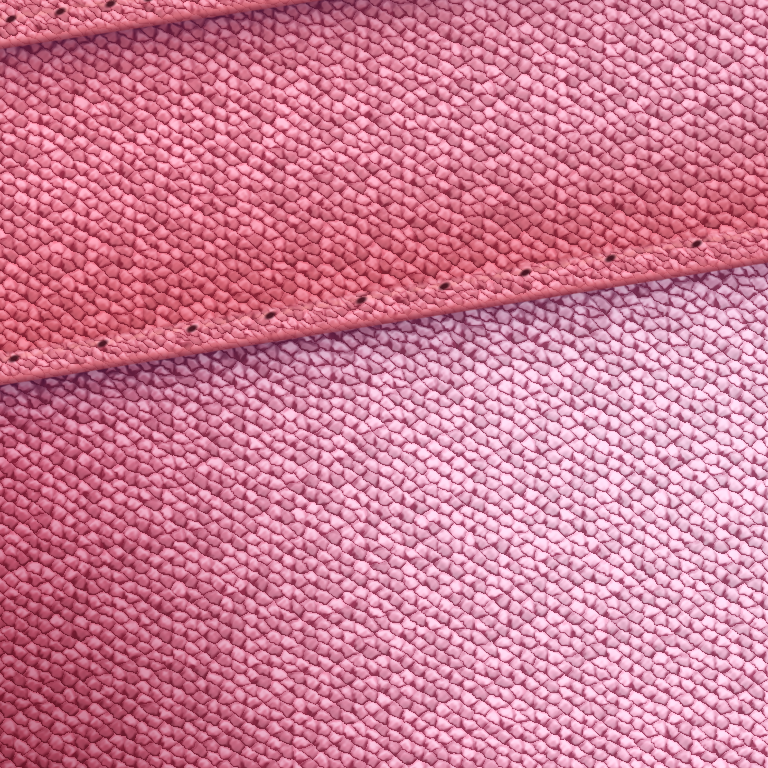
A WebGL 2 fragment shader for this texture:

```glsl
#version 300 es
precision highp float;
// Pink grained leather: a stitched flap casting a shadow over a glossy lower panel.
uniform vec2 u_resolution;
out vec4 fragColor;

const vec3 GLOSS = vec3(1.0, 0.89, 0.97);
const vec3 CORAL = vec3(0.90, 0.46, 0.51);
const vec3 PLUM = vec3(0.31, 0.08, 0.22);

vec2 hash2(vec2 p) {
  vec3 q = fract(p.xyx * vec3(0.1031, 0.1030, 0.0973));
  q += dot(q, q.yzx + 33.33);
  return fract((q.xx + q.yz) * q.zy);
}

// Layered sines, roughly -1..1
float ripple(vec2 p) {
  return 0.5 * sin(p.x + 1.7 * sin(p.y * 0.8))
       + 0.3 * sin(p.y * 1.9 + 1.3 * sin(p.x * 1.3))
       + 0.2 * sin(p.x * 2.7 - p.y * 2.3);
}

// Woven brick cells in slanted rows: x = body (0 in gaps), y = slope light, z = cell value
vec3 grain(vec2 p, vec2 size, float jitter) {
  vec2 fine = vec2(ripple(p * 310.0), ripple(p.yx * 270.0 + 2.0));
  p += 0.0022 * vec2(ripple(p * 23.0), ripple(p.yx * 19.0 + 4.0)) + 0.0013 * fine;
  vec2 q = vec2(dot(p, vec2(0.85, -0.53)), dot(p, vec2(0.53, 0.85))) / size;
  float row = floor(q.y), first = 9.0, second = 9.0;
  vec2 nearest = vec2(0.0);
  float value = 0.0;
  for (int j = -1; j <= 1; j++) {
    float r = row + float(j);
    float shift = 0.5 * mod(r, 2.0);
    float column = floor(q.x - shift);
    for (int i = -1; i <= 1; i++) {
      vec2 id = vec2(column + float(i), r);
      vec2 h = hash2(id + 71.0);
      vec2 d = q - id - vec2(shift, 0.0) - 0.5 - (h - 0.5) * jitter;
      float dist = length(d * vec2(0.8, 1.15));
      if (dist < first) {
        second = first;
        first = dist;
        nearest = d;
        value = h.x;
      } else second = min(second, dist);
    }
  }
  float body = smoothstep(0.0, 0.42, second - first + 0.10 * fine.x);
  float light = dot(nearest, vec2(-0.35, 0.95)) + 0.16 * fine.y;
  return vec3(body, light, value);
}

// Turns a panel tone and its grain into dark undersides and glossy caps
vec3 leather(vec3 tone, vec3 g, float depth, float gloss) {
  vec3 gap = tone * vec3(0.67, 0.36, 0.48);
  float under = smoothstep(0.25, -0.45, g.y);
  float hollow = (1.0 - g.x) * (0.35 + 0.75 * under) + 0.12 * under;
  vec3 col = mix(tone, gap, clamp(depth * hollow, 0.0, 1.0));
  col *= 1.0 + 0.16 * g.y + 0.12 * (g.z - 0.5);
  float cap = (0.25 + 0.75 * g.x) * smoothstep(-0.16, 0.42, g.y + 0.45 * (g.z - 0.5));
  return mix(col, GLOSS, gloss * cap);
}

// Dark punched holes repeated along a seam; s runs along it, d across it
float holes(float s, float d, float pitch, float phase) {
  float id = floor((s - phase) / pitch + 0.5);
  float jitter = (hash2(vec2(id, 5.0)).x - 0.5) * 0.012;
  float x = s - phase - id * pitch - jitter;
  return 1.0 - smoothstep(0.4, 1.3, length(vec2(x / 0.0075, (d - 0.15 * x) / 0.0048)));
}

// Raised hem: h is the height above its lower edge, seam the height of its stitches
vec3 hem(vec2 p, float h, float seam, float pitch, float phase) {
  vec3 g = grain(p, vec2(0.014, 0.010), 0.8);
  vec3 col = leather(CORAL + vec3(0.0, 0.03, 0.06), g, 0.8, 0.42);
  float rim = 1.0 - smoothstep(0.006, 0.016, h);
  vec3 fold = mix(vec3(0.52, 0.18, 0.26), vec3(0.84, 0.42, 0.47), smoothstep(0.0, 0.010, h));
  col = mix(col, fold, 0.8 * rim);
  float d = h - seam;
  float thread = exp(-pow((d - 0.002) / 0.0040, 2.0));
  col = mix(col, vec3(0.97, 0.62, 0.62), thread * (0.35 + 0.4 * ripple(p * 260.0)));
  return mix(col, vec3(0.25, 0.05, 0.10), 0.92 * holes(p.x, d, pitch, phase));
}

// Panel above the flap seam, shaded by the top hem at distance below it
vec3 upperPanel(vec2 p, float below, float aboveSeam) {
  vec3 tone = mix(vec3(0.90, 0.46, 0.54), vec3(0.90, 0.58, 0.67), smoothstep(0.1, 0.95, p.x));
  tone = mix(tone, vec3(0.85, 0.38, 0.44), 0.85 * (1.0 - smoothstep(0.0, 0.20, aboveSeam)));
  float sheen = exp(-pow((below - 0.15) / 0.11, 2.0));
  tone += vec3(0.04, 0.06, 0.07) * sheen;
  vec3 g = grain(p, vec2(0.0180, 0.0145), 0.45);
  vec3 col = leather(tone, g, 1.0, 0.30 + 0.25 * sheen);
  float shade = exp(-max(below, 0.0) / 0.030) * mix(0.85, 0.6, smoothstep(0.3, 0.9, p.x));
  return mix(col, PLUM, shade * (1.1 - 0.4 * g.x));
}

// Glossy panel below the flap, brightest at the right
vec3 lowerPanel(vec2 p, float below) {
  float across = smoothstep(-0.05, 0.80, p.x + 0.25 * (p.y - 0.25));
  vec3 tone = mix(vec3(0.85, 0.36, 0.48), vec3(0.97, 0.67, 0.79), across);
  vec2 toGlow = (p - vec2(0.95, 0.43)) * vec2(1.8, 2.6);
  float glow = exp(-dot(toGlow, toGlow));
  tone = mix(tone, vec3(1.0, 0.86, 0.95), 0.85 * glow);
  float crease = exp(-max(below, 0.0) / 0.045);
  vec3 g = grain(p, vec2(0.0185, 0.0150), 0.4 + 0.4 * crease);
  tone = mix(tone, vec3(0.78, 0.52, 0.67), 0.5 * crease);
  vec3 col = leather(tone, g, 1.0 + 0.5 * crease, 0.50 + 0.28 * across);
  float shade = exp(-max(below, 0.0) / 0.028) * mix(0.85, 0.48, p.x);
  col = mix(col, PLUM, shade * (1.2 - 0.6 * g.x));
  return col * (1.0 - vec3(0.20, 0.28, 0.26) * exp(-dot(p, p) * 9.0));
}

void main() {
  vec2 p = gl_FragCoord.xy / u_resolution;
  float aa = 1.0 / u_resolution.y;
  float flap = p.y - (0.498 + 0.160 * p.x);
  float topHem = p.y - (0.936 + 0.152 * p.x);
  float seam = 0.032 + 0.008 * p.x;

  vec3 upper = upperPanel(p, -topHem, flap - seam);
  vec3 strip = hem(p, flap, seam, 0.111, 0.023);
  vec3 col = mix(strip, upper, smoothstep(0.003, 0.010, flap - seam - 0.002));
  col = mix(col, strip, holes(p.x, flap - seam, 0.111, 0.023));
  col = mix(lowerPanel(p, -flap), col, smoothstep(-aa, aa, flap));
  col = mix(col, hem(p, topHem, 0.037, 0.060, 0.019), smoothstep(-aa, aa, topHem));
  fragColor = vec4(clamp(col, 0.0, 1.0), 1.0);
}
```
